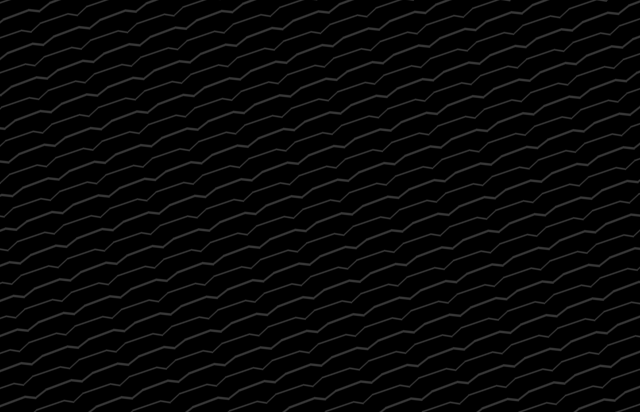
A Shadertoy shader for this pattern:

```glsl
// Slanted rows of notched grey strokes on black, heavy and light rows in turn.
// Each stroke is three segments repeated over a skewed lattice; the nearest
// distance sets the coverage. Lengths are in units of 1/330 canvas height.

const vec2 ALONG = vec2(37.1, 13.3);   // next notch on the same row
const vec2 DOWN  = vec2(3.1, -26.95);  // next row of the same weight

// Signed edge distance; tilted segments get thinner, as with a flat nib.
float nibSegment(vec2 p, vec2 a, vec2 b, float halfWidth) {
    vec2 d = b - a;
    float t = clamp(dot(p - a, d) / dot(d, d), 0.0, 1.0);
    return length(p - a - d * t) - halfWidth * normalize(d).x;
}

// One repeat: steep rise to the knee, long slope to the crest, short dip.
float notchedStroke(vec2 p, vec2 knee, vec2 crest, float halfWidth) {
    float rise  = nibSegment(p, vec2(0.0), knee, halfWidth);
    float slope = nibSegment(p, knee, crest, halfWidth);
    float dip   = nibSegment(p, crest, ALONG, halfWidth);
    return min(rise, min(slope, dip));
}

// Nearest stroke among the lattice cells around p.
float strokeRows(vec2 p, vec2 knee, vec2 crest, float halfWidth) {
    vec2 cell = floor(inverse(mat2(ALONG, DOWN)) * p);
    float nearest = 1e3;
    for (int row = -1; row <= 1; row++) {
        for (int col = -1; col <= 1; col++) {
            vec2 corner = mat2(ALONG, DOWN) * (cell + vec2(col, row));
            nearest = min(nearest, notchedStroke(p - corner, knee, crest, halfWidth));
        }
    }
    return nearest;
}

void mainImage(out vec4 fragColor, in vec2 fragCoord) {
    float pixel = 330.0 / iResolution.y;
    vec2 p = fragCoord * pixel - vec2(241.8, 171.9);

    // Heavy rows, with light rows between them
    float heavy = strokeRows(p, vec2(8.6, 6.7), vec2(28.7, 14.2), 0.95);
    float light = strokeRows(p - vec2(-6.7, -16.6), vec2(7.6, 7.0), vec2(29.6, 14.5), 0.66);

    // Soft edges, never narrower than a pixel
    float soft = max(0.7, 0.7 * pixel);
    float ink = 1.0 - smoothstep(-soft, soft, min(heavy, light));

    fragColor = vec4(vec3(0.22) * ink, 1.0);
}
```
